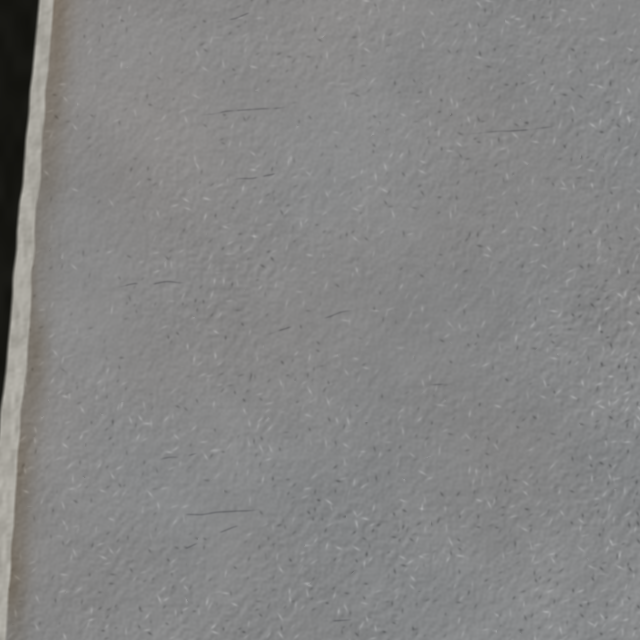
Write a three.js fragment shader that draws this texture.

```glsl
varying vec2 vUv;

vec2 hash2(vec2 p) {
  vec3 q = fract(p.xyx * vec3(0.1031, 0.1030, 0.0973));
  q += dot(q, q.yzx + 33.33);
  return fract((q.xx + q.yz) * q.zy);
}

float noise(vec2 p) {
  vec2 i = floor(p), f = fract(p);
  f = f * f * (3.0 - 2.0 * f);
  float low = mix(hash2(i).x, hash2(i + vec2(1.0, 0.0)).x, f.x);
  float high = mix(hash2(i + vec2(0.0, 1.0)).x, hash2(i + 1.0).x, f.x);
  return mix(low, high, f.y);
}

float fbm(vec2 p) {
  float sum = 0.0, amp = 0.5;
  for (int i = 0; i < 4; i++) {
    sum += amp * noise(p);
    p = mat2(1.6, 1.2, -1.2, 1.6) * p + 7.3;
    amp *= 0.5;
  }
  return sum;
}

// Height of the pitted surface, stretched along a slant
float relief(vec2 p) {
  vec2 slanted = mat2(0.83, 0.56, -0.56, 0.83) * p;
  return 0.6 * noise(slanted * vec2(120.0, 85.0)) + 0.4 * noise(p * 190.0 + 31.0);
}

// Scattered short chips: positive is bright, negative is dark
float chips(vec2 p, float density) {
  vec2 cell = floor(p);
  float sum = 0.0;
  for (int y = -1; y <= 1; y++) {
    for (int x = -1; x <= 1; x++) {
      vec2 id = cell + vec2(float(x), float(y));
      vec2 place = hash2(id + 11.0), kind = hash2(id + 57.0);
      vec2 d = p - id - place;
      float angle = 0.9 + 1.8 * (place.y - 0.5) + step(0.7, place.x) * 1.3;
      vec2 along = vec2(cos(angle), sin(angle));
      vec2 q = vec2(dot(d, along), dot(d, vec2(-along.y, along.x)));
      q /= vec2(0.2 + 0.22 * kind.y, 0.15);
      float present = step(kind.x, density) * (0.4 + 0.6 * place.x);
      sum += present * exp(-dot(q, q)) * (kind.y > 0.5 ? 1.0 : -1.0);
    }
  }
  return sum;
}

// Faint broken scratches that rise gently to the right
float scratches(vec2 p) {
  float sum = 0.0;
  for (int i = 0; i < 11; i++) {
    float k = float(i);
    vec2 r = hash2(vec2(k, 3.7)), s = hash2(vec2(k, 19.1));
    vec2 center = vec2(0.15 + 0.75 * r.x, (k + r.y) / 11.0);
    float angle = 0.05 + 0.4 * s.x;
    vec2 d = p - center;
    vec2 q = vec2(dot(d, vec2(cos(angle), sin(angle))),
                  dot(d, vec2(-sin(angle), cos(angle))));
    float bend = 0.004 * (noise(vec2(q.x * 40.0, k)) - 0.5);
    float reach = 0.03 + 0.05 * s.y;
    float line = exp(-pow((q.y - bend) / 0.0018, 2.0));
    line *= 1.0 - smoothstep(reach * 0.6, reach, abs(q.x));
    sum += line * smoothstep(0.2, 0.65, noise(vec2(q.x * 70.0, k + 40.0)));
  }
  return sum;
}

void main() {
  vec2 p = vUv;

  // Broad drift between warm and cool grey
  float cloud = fbm(p * 3.5 + 4.0) - 0.47;
  float mottle = fbm(p * 14.0 + 21.0) - 0.47;
  float cool = 0.5 * (p.x - p.y) + 1.1 * (fbm(p * 4.0 + 50.0) - 0.47);
  vec3 color = vec3(0.53) + 0.045 * cloud + 0.04 * mottle;
  color += vec3(-0.013, 0.002, 0.012) * clamp(cool, -0.8, 0.8);

  // Surface texture, rougher toward the right and the bottom
  float rough = clamp(0.45 + 0.4 * p.x - 0.25 * p.y + 1.3 * (fbm(p * 6.0 + 80.0) - 0.45), 0.15, 1.0);
  float emboss = relief(p) - relief(p + vec2(-0.003, 0.004));
  color += emboss * mix(0.035, 0.085, rough);
  color += 0.115 * chips(p * 68.0, 0.12 + 0.5 * rough) * mix(0.55, 1.0, rough);
  color += 0.012 * (noise(p * 260.0) - 0.5);
  color -= vec3(0.085, 0.085, 0.08) * scratches(p);

  // Worn brown margin beside the light edge
  float wobble = 0.005 * (noise(vec2(p.y * 28.0, 2.0)) - 0.5);
  float stripRight = 0.008 + 0.074 * p.y + wobble;
  float stripLeft = -0.03 + 0.09 * p.y + 0.6 * wobble;
  float beside = p.x - stripRight;
  float stain = exp(-pow(max(beside, 0.0) / 0.03, 2.0)) * (0.4 + 1.1 * noise(p * vec2(30.0, 11.0)));
  color -= vec3(0.055, 0.075, 0.105) * stain;

  // Pale edge strip and dark gap
  float streak = noise(p * vec2(150.0, 45.0)) - 0.5;
  vec3 strip = vec3(0.66, 0.65, 0.62) + 0.09 * streak + 0.06 * emboss;
  color = mix(strip, color, smoothstep(-0.003, 0.003, beside));
  vec3 gap = vec3(0.085, 0.085, 0.07) + 0.03 * (noise(p * vec2(70.0, 30.0)) - 0.5);
  color = mix(gap, color, smoothstep(-0.004, 0.004, p.x - stripLeft));

  gl_FragColor = vec4(color, 1.0);
}
```
